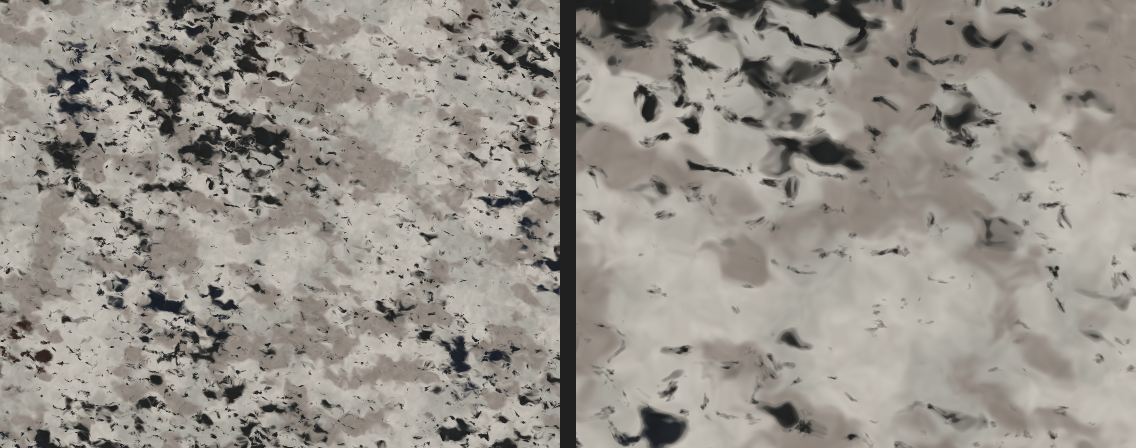
Left, the full canvas; right, a detail of the centre.
This texture is drawn by a WebGL 1 fragment shader. Its source:

```glsl
precision highp float;
// Draws polished pale granite: cream and taupe feldspar with clustered black mica flakes.

uniform vec2 u_resolution;

#define TILT 0.22
#define FLAKE_SCALE vec2(23.0, 36.0)
#define FLAKE_LEVEL 0.70
#define SPECK_SCALE vec2(72.0, 92.0)
#define SPECK_LEVEL 0.735
#define CLUSTERING 0.36
#define TAUPE_SCALE vec2(16.0, 22.0)
#define TAUPE_LEVEL 0.58
#define CREAM_SCALE 15.0
#define MOTTLE 0.10

const vec3 CREAM = vec3(0.745, 0.725, 0.690);
const vec3 QUARTZ = vec3(0.655, 0.648, 0.615);
const vec3 TAUPE = vec3(0.540, 0.500, 0.470);
const vec3 SHADOW = vec3(0.430, 0.415, 0.390);
const vec3 MICA = vec3(0.270, 0.265, 0.250);
const vec3 BLACK = vec3(0.125, 0.130, 0.128);
const vec3 BLUE_TINT = vec3(-0.015, 0.000, 0.035);
const vec3 RUST_TINT = vec3(0.055, 0.005, -0.010);

float hash(vec2 p) {
  return fract(sin(dot(p, vec2(127.1, 311.7))) * 43758.5453);
}

float noise(vec2 p) {
  vec2 cell = floor(p);
  vec2 f = fract(p);
  f = f * f * (3.0 - 2.0 * f);
  float low = mix(hash(cell), hash(cell + vec2(1.0, 0.0)), f.x);
  float high = mix(hash(cell + vec2(0.0, 1.0)), hash(cell + vec2(1.0, 1.0)), f.x);
  return mix(low, high, f.y);
}

// Four octaves, each rotated to hide the lattice; result centred on 0.5
float fbm(vec2 p) {
  mat2 turn = mat2(1.6, 1.2, -1.2, 1.6);
  float sum = 0.0;
  float total = 0.0;
  float weight = 0.5;
  for (int i = 0; i < 4; i++) {
    sum += weight * noise(p);
    total += weight;
    weight *= 0.52;
    p = turn * p + vec2(17.3, 9.1);
  }
  return sum / total;
}

void main() {
  vec2 p = gl_FragCoord.xy / u_resolution.y;

  // Grain frame leaning down to the right, with ragged small-scale warping
  float c = cos(TILT);
  float s = sin(TILT);
  vec2 q = vec2(c * p.x - s * p.y, s * p.x + c * p.y) + 3.0;
  vec2 ragged = vec2(noise(q * 60.0), noise(q * 60.0 + 41.0)) - 0.5;
  q += 0.012 * ragged;

  // Pale ground: cream feldspar against greyer quartz
  float pale = smoothstep(0.36, 0.60, fbm(q * CREAM_SCALE + 5.0));
  vec3 color = mix(QUARTZ, CREAM, pale);

  // Taupe patches gathered into loose regions
  float region = noise(q * 4.5 + 31.0) - 0.5;
  float taupe = fbm(q * TAUPE_SCALE + 63.0) + 0.15 * region;
  color = mix(color, TAUPE, 0.85 * smoothstep(TAUPE_LEVEL - 0.08, TAUPE_LEVEL + 0.08, taupe));

  // Fine cloudy mottling
  float mottle = 0.65 * noise(q * 85.0) + 0.35 * noise(q * 190.0 + 7.0) - 0.5;
  color += MOTTLE * mottle;

  // Mica flakes: grey fringe, dark body and black core
  float cluster = CLUSTERING * (noise(q * vec2(6.0, 9.0) + 83.0) - 0.5);
  float flake = fbm(q * FLAKE_SCALE + 11.0) + cluster;
  float speck = fbm(q * SPECK_SCALE + 27.0) + 0.7 * cluster;
  float depth = max(flake - FLAKE_LEVEL, 0.8 * (speck - SPECK_LEVEL));
  float hue = noise(q * 5.0 + 57.0);
  vec3 tint = BLUE_TINT * smoothstep(0.60, 0.85, hue)
            + RUST_TINT * smoothstep(0.25, 0.08, hue);
  vec3 mica = mix(MICA, BLACK, smoothstep(0.01, 0.07, depth)) + tint;
  color = mix(color, SHADOW, 0.75 * smoothstep(-0.10, -0.01, depth));
  color = mix(color, mica + 0.06 * mottle, smoothstep(-0.018, 0.018, depth));

  gl_FragColor = vec4(color, 1.0);
}
```
